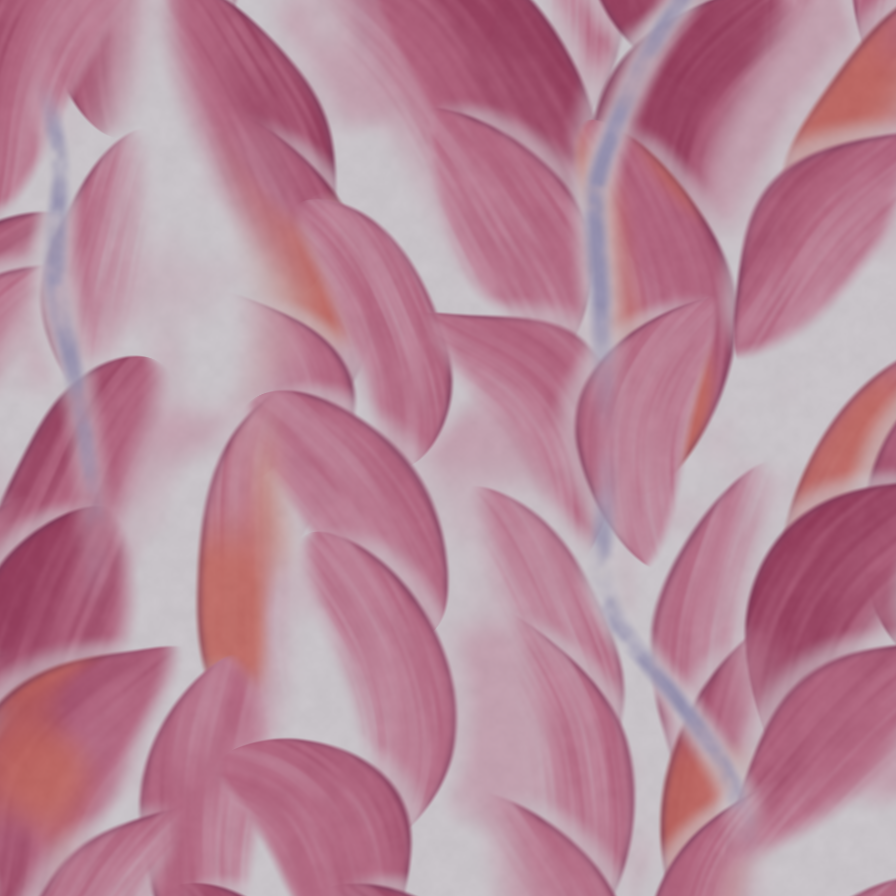
Give the GLSL for this texture, as a Shadertoy shader.

```glsl
// Stained tissue: overlapping curved petals with one crisp dark rim and one
// fading side, leaning in alternate directions beside bluish vertical strands.
// Petals come from a jittered grid; streaks and washes come from value noise.

const vec3 PALE     = vec3(0.785, 0.765, 0.785);
const vec3 BLUSH    = vec3(0.755, 0.610, 0.670);
const vec3 PINK     = vec3(0.735, 0.500, 0.585);
const vec3 ROSE     = vec3(0.690, 0.385, 0.490);
const vec3 CRIMSON  = vec3(0.560, 0.210, 0.335);
const vec3 ORANGE   = vec3(0.750, 0.390, 0.340);
const vec3 RIM      = vec3(0.400, 0.190, 0.320);
const vec3 LAVENDER = vec3(0.580, 0.560, 0.680);

const vec2  CELL       = vec2(0.17, 0.20);   // spacing of the petals
const vec2  PETAL_HALF = vec2(0.19, 0.078);  // half length, half width
const float JITTER     = 0.7;
const float LEAN       = 0.5;                // largest regular tilt, radians
const float EDGE       = 0.008;              // softness of the crisp side
const float HALO       = 0.030;              // pale gap outside the rim
const float WARP       = 0.035;
const float SEAM_STEP  = 0.36;

vec3 hash3(vec2 p) {
    vec3 q = fract(p.xyx * vec3(0.1031, 0.1030, 0.0973));
    q += dot(q, q.yxz + 33.33);
    return fract((q.xxy + q.yzz) * q.zyx);
}

float noise(vec2 p) {
    vec2 i = floor(p), f = fract(p);
    f = f * f * (3.0 - 2.0 * f);
    float low  = mix(hash3(i).x, hash3(i + vec2(1, 0)).x, f.x);
    float high = mix(hash3(i + vec2(0, 1)).x, hash3(i + vec2(1, 1)).x, f.x);
    return mix(low, high, f.y);
}

float fbm(vec2 p) {
    return 0.55 * noise(p) + 0.3 * noise(p * 2.1 + 7.3) + 0.15 * noise(p * 4.3 + 3.1);
}

// Stain colour from faint (0) to dense (1).
vec3 stain(float tone) {
    vec3 col = mix(BLUSH, PINK, smoothstep(0.1, 0.35, tone));
    col = mix(col, ROSE, smoothstep(0.3, 0.55, tone));
    return mix(col, CRIMSON, smoothstep(0.5, 0.9, tone));
}

// Lays the petal of one grid cell over the colour so far.
vec3 addPetal(vec3 col, vec2 p, vec2 cell) {
    vec3 a = hash3(cell + 41.0), b = hash3(cell + 97.0);
    vec2 center = (cell + 0.5 + JITTER * (a.xy - 0.5)) * CELL;
    vec2 size = PETAL_HALF * mix(vec2(0.8), vec2(1.2), vec2(a.z, b.x));
    vec2 d = p - center;
    if (dot(d, d) > 0.09) return col;

    // Local frame: u along the petal, v across it towards the crisp side
    float tilt = LEAN * sin(6.2832 * (center.x - 0.22)) + 0.55 * (b.y - 0.5);
    float side = tilt < 0.0 ? -1.0 : 1.0;
    float u = dot(d, vec2(sin(tilt), -cos(tilt))) / size.x;
    float v = side * dot(d, vec2(cos(tilt), sin(tilt))) / size.y;
    v -= mix(0.2, 0.9, b.z) * (0.4 - u * u);

    // Outline: crisp on one side, dissolving on the other
    float width = pow(max(1.0 - u * u, 0.0), mix(0.4, 0.9, a.y));
    float inside = (width - v) * size.y;
    float fade = smoothstep(0.0, mix(0.2, 1.5, a.x * a.x), v + width);
    float tips = smoothstep(1.05, 0.75, abs(u));
    float halo = smoothstep(-HALO, 0.0, inside) * fade * tips;
    float body = smoothstep(0.0, EDGE, inside) * fade;
    float rim = exp(-pow((inside - 0.006) / 0.005, 2.0)) * tips;

    // Lengthwise streaks, dense stain near the rim, a few orange patches
    vec2 id = cell * 13.7;
    float streak = fbm(vec2(v * 2.6, u * 0.9) + id);
    float fine = noise(vec2(v * 14.0, u * 1.6) + id);
    float tone = 0.03 + 0.45 * b.x + 0.4 * streak + 0.17 * v + 0.12 * fine;
    vec3 fill = stain(tone);
    float patchy = smoothstep(0.35, 0.7, noise(vec2(v, u * 1.5) + id + 5.0));
    fill = mix(fill, ORANGE, 0.8 * patchy * step(0.8, a.z));
    fill = mix(fill, RIM, rim * mix(0.1, 0.6, streak));

    col = mix(col, PALE, 0.6 * halo);
    return mix(col, fill, 0.94 * body);
}

// Pale gaps with a thin bluish strand wandering down their middle.
vec3 addSeam(vec3 col, vec2 p, float index) {
    float x = 0.02 + SEAM_STEP * index + 0.22 * (noise(vec2(index * 9.1, p.y * 2.6)) - 0.5);
    float off = abs(p.x - x);
    float strength = smoothstep(0.2, 0.6, noise(vec2(index * 5.3 + 2.0, p.y * 4.0)));
    float cloud = fbm(p * 22.0);
    col = mix(col, PALE, 0.75 * strength * smoothstep(0.035, 0.008, off));
    return mix(col, LAVENDER, strength * smoothstep(0.018, 0.002, off) * smoothstep(0.1, 0.7, cloud));
}

void mainImage(out vec4 fragColor, in vec2 fragCoord) {
    vec2 uv = fragCoord / iResolution.xy;
    vec2 p = uv + WARP * (vec2(noise(uv * 6.0), noise(uv * 6.0 + 31.0)) - 0.5);

    // Ground: pale with blush washes
    vec3 col = mix(PALE, BLUSH, 0.9 * smoothstep(0.42, 0.68, fbm(uv * 5.0 + 3.0)));

    // Petals, upper rows first
    for (int row = 5; row >= -1; row--)
        for (int column = -1; column <= 6; column++)
            col = addPetal(col, p, vec2(column, row));

    for (int i = 0; i < 3; i++) col = addSeam(col, p, float(i));

    // Faint mottling
    col += 0.03 * (fbm(uv * 70.0) - 0.5);
    fragColor = vec4(clamp(col, 0.0, 1.0), 1.0);
}
```
